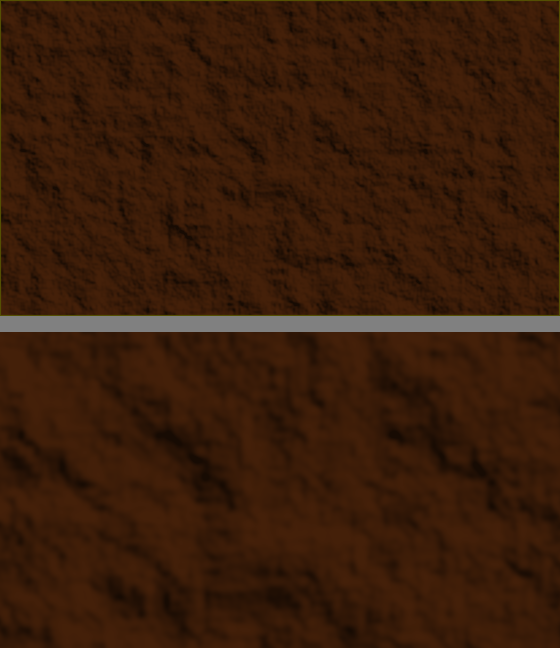
Top, the full canvas; bottom, a detail of the centre.
Write a Shadertoy shader that draws this texture.

```glsl
const vec3 LEATHER = vec3(0.223, 0.104, 0.029);
const vec3 BORDER = vec3(0.33, 0.31, 0.01);
const float BORDER_WIDTH = 0.0035;     // share of canvas height
const float BUMP_SCALE = 14.0;         // largest bumps per canvas height
const int BUMP_OCTAVES = 4;
const float BUMP_GAIN = 0.5;
const float RELIEF = 0.027;            // strength of the side light
const float HIGHLIGHT_ROLLOFF = 1.3;   // keeps lit slopes softer than shadows
const vec2 LIGHT_STEP = vec2(0.0028);  // light runs along the diagonal
const vec2 THREAD_SCALE = vec2(85.0, 7.0);
const float THREAD_DEPTH = 0.09;

float hash(vec2 cell) {
    vec3 q = fract(cell.xyx * vec3(0.1031, 0.1030, 0.0973));
    q += dot(q, q.yzx + 33.33);
    return fract((q.x + q.y) * q.z);
}

float valueNoise(vec2 p) {
    vec2 cell = floor(p);
    vec2 f = fract(p);
    f = f * f * (3.0 - 2.0 * f);
    float low = mix(hash(cell), hash(cell + vec2(1.0, 0.0)), f.x);
    float high = mix(hash(cell + vec2(0.0, 1.0)), hash(cell + vec2(1.0)), f.x);
    return mix(low, high, f.y);
}

// Axis-aligned octaves leave a faint square grain in the slopes
float bumpHeight(vec2 p) {
    float height = 0.0;
    float amplitude = 0.5;
    p *= BUMP_SCALE;
    for (int i = 0; i < BUMP_OCTAVES; i++) {
        height += amplitude * valueNoise(p);
        p = p * 2.03 + vec2(17.3, 41.7);
        amplitude *= BUMP_GAIN;
    }
    return height;
}

// Long thin streaks, crossing at right angles
float weave(vec2 p) {
    float upright = valueNoise(p * THREAD_SCALE + 9.4);
    float level = valueNoise(p * THREAD_SCALE.yx + 63.8);
    return upright + level - 1.0;
}

void mainImage(out vec4 fragColor, in vec2 fragCoord) {
    float pixel = 1.0 / iResolution.y;
    vec2 size = iResolution.xy * pixel;
    vec2 p = fragCoord * pixel;

    // Emboss the bumps and add the threads
    float rise = bumpHeight(p + LIGHT_STEP) - bumpHeight(p - LIGHT_STEP);
    float slope = rise / (2.0 * length(LIGHT_STEP));
    float relief = RELIEF * slope + THREAD_DEPTH * weave(p);
    float shade = 1.01 + relief - HIGHLIGHT_ROLLOFF * relief * relief;
    vec3 color = LEATHER * max(shade, 0.4);

    // Thin frame along the canvas edge
    vec2 inset = min(p, size - p);
    float edge = min(inset.x, inset.y);
    float frame = clamp((BORDER_WIDTH - edge) / pixel + 0.5, 0.0, 1.0);
    color = mix(color, BORDER, frame);

    fragColor = vec4(color, 1.0);
}
```
